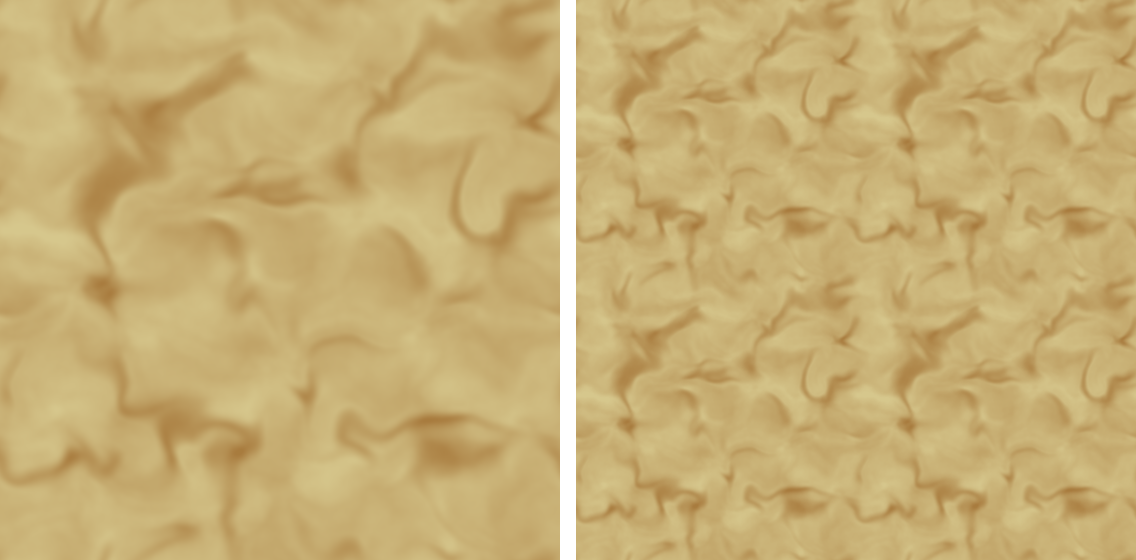
Left: one tile. Right: repeated 2 by 2.
This texture is drawn by a WebGL 2 fragment shader. Its source:

```glsl
#version 300 es
precision highp float;
// Soft sandy marbling: pale ochre ground with smoky brown curls.
// Wrapped gradient noise bends the plane; ridges of a second noise,
// faded in and out by a mask, become the dark strokes.
uniform vec2 u_resolution;
out vec4 fragColor;

const float TAU = 6.2831853;

// Unit gradient for one lattice cell, from an integer hash.
vec2 gradient(vec2 cell, vec2 period, uint seed) {
    uvec2 c = uvec2(mod(cell, period) + 0.5);
    uint h = c.x * 1973u + c.y * 9277u + seed * 26699u;
    h = (h ^ (h >> 15)) * 747796u + 28917u;
    h = (h ^ (h >> 13)) * 461845u;
    h ^= h >> 16;
    float angle = TAU * float(h & 65535u) / 65536.0;
    return vec2(cos(angle), sin(angle));
}

// Gradient noise, about -0.7 to 0.7, repeating over the unit square.
float noise(vec2 uv, vec2 period, uint seed) {
    vec2 p = uv * period;
    vec2 i = floor(p), f = p - i;
    vec2 w = f * f * f * (f * (f * 6.0 - 15.0) + 10.0);
    vec2 e = vec2(1.0, 0.0);
    float a = dot(gradient(i, period, seed), f);
    float b = dot(gradient(i + e.xy, period, seed), f - e.xy);
    float c = dot(gradient(i + e.yx, period, seed), f - e.yx);
    float d = dot(gradient(i + e.xx, period, seed), f - e.xx);
    return mix(mix(a, b, w.x), mix(c, d, w.x), w.y);
}

// Layered noise; doubling whole periods keeps it seamless.
float fbm(vec2 uv, vec2 period, int octaves, uint seed) {
    float sum = 0.0, amplitude = 1.0;
    for (int k = 0; k < octaves; k++) {
        sum += amplitude * noise(uv, period, seed + uint(k));
        period *= 2.0;
        amplitude *= 0.42;
    }
    return sum;
}

void main() {
    vec2 uv = gl_FragCoord.xy / u_resolution;

    // Bend the plane into swirls, a little more sideways than upward.
    vec2 bend = vec2(fbm(uv, vec2(6.0), 2, 11u), fbm(uv, vec2(6.0), 2, 23u));
    vec2 q = uv + bend * vec2(0.10, 0.08);

    // Broad curled strokes along the zero lines, present only in patches.
    float ridge = abs(fbm(q, vec2(5.0, 6.0), 2, 37u));
    float stroke = 1.0 - smoothstep(0.0, 0.27, ridge);
    float mask = smoothstep(-0.15, 0.38, noise(q, vec2(6.0, 7.0), 53u));

    // Cloudy ground with faint mottling.
    float cloud = fbm(q, vec2(7.0, 9.0), 3, 71u);
    float mottle = fbm(uv, vec2(28.0), 3, 97u);
    float tone = 0.25 + 0.36 * cloud + 0.05 * mottle + 0.62 * stroke * mask;

    // Pale straw to warm brown, levelling off in the darkest cores.
    vec3 straw = vec3(0.84, 0.78, 0.55), brown = vec3(0.66, 0.485, 0.245);
    fragColor = vec4(mix(straw, brown, clamp(tone, 0.0, 1.0)), 1.0);
}
```
